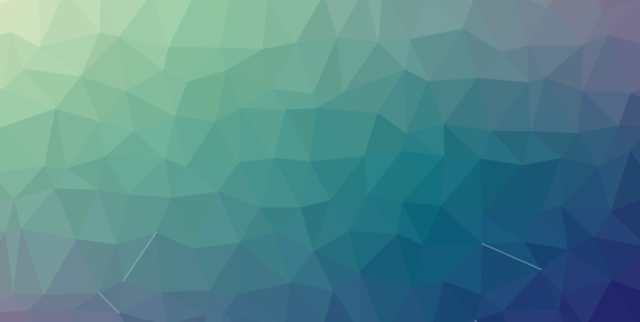
Write a WebGL 2 fragment shader that draws this background.

```glsl
#version 300 es
precision highp float;
// Low-poly background: a jittered grid is cut into flat triangles, and each
// takes its colour from a smooth gradient at its centre. The gradient blends
// five horizontal ramps, pale green at upper left to deep indigo at lower right.
uniform vec2 u_resolution;
out vec4 outColor;

const float ROWS = 8.0;            // mesh cells per canvas height
const float JITTER = 0.66;         // vertex wander, in cells
const float FACET_CONTRAST = 0.045; // lightness range between facets
const float SEAM_CHANCE = 0.035;   // share of cells with a pale seam
const float SEAM_WIDTH = 0.008;    // in cells
const float SEAM_STRENGTH = 0.35;
const vec3 SEAM_COLOR = vec3(0.66, 0.82, 0.76);

// Colour ramps, left to right, from the top of the canvas to the bottom
const vec3 TOP[4] = vec3[4](vec3(0.87, 0.91, 0.77), vec3(0.57, 0.78, 0.63),
                            vec3(0.47, 0.62, 0.61), vec3(0.49, 0.44, 0.55));
const vec3 UPPER[4] = vec3[4](vec3(0.68, 0.83, 0.67), vec3(0.46, 0.71, 0.59),
                              vec3(0.33, 0.56, 0.56), vec3(0.36, 0.39, 0.53));
const vec3 MIDDLE[4] = vec3[4](vec3(0.50, 0.72, 0.61), vec3(0.34, 0.63, 0.57),
                               vec3(0.09, 0.46, 0.50), vec3(0.16, 0.31, 0.46));
const vec3 LOWER[4] = vec3[4](vec3(0.47, 0.62, 0.60), vec3(0.30, 0.54, 0.55),
                              vec3(0.04, 0.38, 0.48), vec3(0.14, 0.22, 0.45));
const vec3 BOTTOM[4] = vec3[4](vec3(0.50, 0.47, 0.58), vec3(0.27, 0.42, 0.53),
                               vec3(0.12, 0.30, 0.47), vec3(0.15, 0.13, 0.43));

vec2 hash2(vec2 p) {
    vec3 q = fract(p.xyx * vec3(0.1031, 0.1030, 0.0973));
    q += dot(q, q.yzx + 33.33);
    return fract((q.xx + q.yz) * q.zy);
}

vec3 ramp(vec3 stops[4], float x) {
    float t = clamp(x, 0.0, 1.0) * 3.0;
    int i = int(min(t, 2.0));
    return mix(stops[i], stops[i + 1], t - float(i));
}

vec3 gradient(vec2 uv) {
    float y = 4.0 * (1.0 - uv.y);
    vec3 color = ramp(TOP, uv.x);
    color = mix(color, ramp(UPPER, uv.x), clamp(y, 0.0, 1.0));
    color = mix(color, ramp(MIDDLE, uv.x), clamp(y - 1.0, 0.0, 1.0));
    color = mix(color, ramp(LOWER, uv.x), clamp(y - 2.0, 0.0, 1.0));
    return mix(color, ramp(BOTTOM, uv.x), clamp(y - 3.0, 0.0, 1.0));
}

// Mesh vertex of a grid node; alternate rows are shifted sideways
vec2 vertex(vec2 node) {
    float stagger = 0.4 * (mod(node.y, 2.0) - 0.5);
    return node + vec2(stagger, 0.0) + JITTER * (hash2(node + 57.0) - 0.5);
}

float cross2(vec2 a, vec2 b) { return a.x * b.y - a.y * b.x; }

float edgeSide(vec2 p, vec2 a, vec2 b) {
    return cross2(b - a, p - a) / length(b - a);
}

// Distance inside a triangle, negative outside
float triangleDepth(vec2 p, vec2 a, vec2 b, vec2 c) {
    float turn = sign(cross2(b - a, c - a));
    return turn * min(turn * 0.0 + edgeSide(p, a, b) * turn,
           min(edgeSide(p, b, c) * turn, edgeSide(p, c, a) * turn)) * turn;
}

float segmentDistance(vec2 p, vec2 a, vec2 b) {
    vec2 d = b - a;
    return length(p - a - d * clamp(dot(p - a, d) / dot(d, d), 0.0, 1.0));
}

// Facet colour weighted by its smooth coverage of p
vec4 facet(vec2 p, vec2 a, vec2 b, vec2 c, float shade, vec2 extent, float pixel) {
    float cover = smoothstep(-pixel, pixel, triangleDepth(p, a, b, c));
    vec3 color = gradient((a + b + c) / (3.0 * extent));
    return vec4(color + FACET_CONTRAST * (shade - 0.5), 1.0) * cover;
}

void main() {
    float pixel = ROWS / u_resolution.y;
    vec2 p = gl_FragCoord.xy * pixel;
    vec2 extent = u_resolution * pixel;
    vec4 mesh = vec4(gradient(p / extent), 1.0) * 0.001;
    float seam = 0.0;

    for (int j = -1; j <= 1; j++) {
        for (int i = -1; i <= 1; i++) {
            vec2 cell = floor(p) + vec2(i, j);
            vec2 a = vertex(cell);
            vec2 b = vertex(cell + vec2(1.0, 0.0));
            vec2 c = vertex(cell + vec2(1.0, 1.0));
            vec2 d = vertex(cell + vec2(0.0, 1.0));
            // Turn the quad so that a-c is its shorter diagonal
            if (distance(b, d) < distance(a, c)) {
                vec2 first = a;
                a = b; b = c; c = d; d = first;
            }
            vec2 shade = hash2(cell + 113.0);
            mesh += facet(p, a, b, c, shade.x, extent, pixel);
            mesh += facet(p, a, c, d, shade.y, extent, pixel);

            // Rare pale hairline along the diagonal
            float line = 1.0 - smoothstep(SEAM_WIDTH, SEAM_WIDTH + pixel, segmentDistance(p, a, c));
            seam = max(seam, line * step(hash2(cell + 211.0).x, SEAM_CHANCE));
        }
    }
    outColor = vec4(mix(mesh.rgb / mesh.a, SEAM_COLOR, seam * SEAM_STRENGTH), 1.0);
}
```
